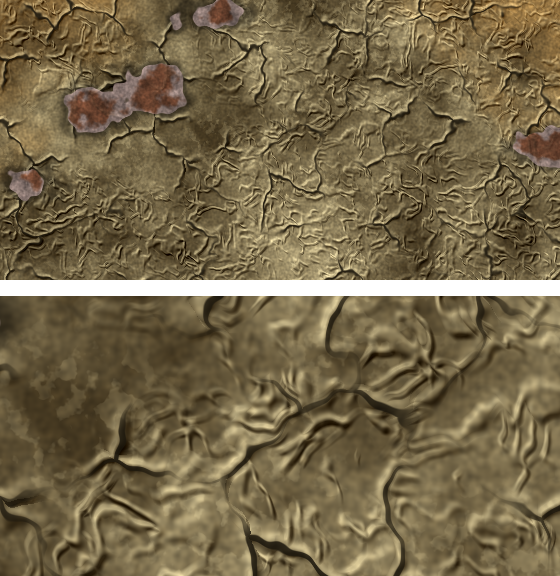
Top, the full canvas; bottom, a detail of the centre.
Write a Shadertoy shader that draws this texture.

```glsl
// Cracked, wrinkled olive paint with ochre corners and flaked-off rust patches.
#define CRACK_SCALE 5.2
#define CRACK_WIDTH 0.0042
#define LIP_WIDTH 0.0095
#define WRINKLE_SCALE 19.0
#define RELIEF_GAIN 0.42
#define TONE_BASE 0.40
#define GRAIN 0.13
#define DARK vec3(0.26, 0.21, 0.12)
#define PALE vec3(0.67, 0.61, 0.45)
#define OCHRE vec3(0.66, 0.50, 0.27)
#define RUST vec3(0.43, 0.27, 0.19)
#define MAUVE vec3(0.60, 0.53, 0.51)

vec2 hash2(vec2 p) {
    vec3 h = fract(p.xyx * vec3(0.1031, 0.1030, 0.0973));
    h += dot(h, h.yzx + 33.33);
    return fract((h.xx + h.yz) * h.zy);
}

float corner(vec2 cell, vec2 f, vec2 o) {
    return dot(hash2(cell + o + 40.0) * 2.0 - 1.0, f - o);
}

// Gradient noise, roughly -0.7 to 0.7
float noise(vec2 p) {
    vec2 i = floor(p), f = p - i;
    vec2 u = f * f * f * (f * (f * 6.0 - 15.0) + 10.0);
    float low = mix(corner(i, f, vec2(0, 0)), corner(i, f, vec2(1, 0)), u.x);
    float high = mix(corner(i, f, vec2(0, 1)), corner(i, f, vec2(1, 1)), u.x);
    return mix(low, high, u.y);
}

float fbm(vec2 p) {
    float sum = 0.0, amp = 1.0;
    for (int i = 0; i < 4; i++) {
        sum += amp * noise(p);
        p = mat2(1.6, 1.2, -1.2, 1.6) * p + 7.3;
        amp *= 0.55;
    }
    return sum;
}

vec2 warp(vec2 p) {
    vec2 broad = vec2(noise(p * 6.0), noise(p * 6.0 + 31.0));
    vec2 ragged = vec2(noise(p * 17.0 + 5.0), noise(p * 17.0 + 57.0));
    vec2 jagged = vec2(noise(p * 41.0 + 15.0), noise(p * 41.0 + 77.0));
    return p + 0.08 * broad + 0.035 * ragged + 0.012 * jagged;
}

// Distance to the border between the two nearest Voronoi seeds
float crackDistance(vec2 p) {
    vec2 q = p * CRACK_SCALE, i = floor(q), a = vec2(9), b = vec2(9);
    for (int y = -1; y <= 1; y++)
    for (int x = -1; x <= 1; x++) {
        vec2 cell = i + vec2(x, y);
        vec2 r = cell + hash2(cell + 11.0) - q;
        if (dot(r, r) < dot(a, a)) { b = a; a = r; }
        else if (dot(r, r) < dot(b, b)) b = r;
    }
    return (dot(b, b) - dot(a, a)) / (2.0 * length(b - a) * CRACK_SCALE);
}

float crackOpening(vec2 p) {
    return smoothstep(-0.25, 0.2, noise(p * 4.5 + 3.0) + 0.5 * noise(p * 13.0 + 29.0));
}

// Short curled ridges that come and go
float wrinkles(vec2 p) {
    float zone = smoothstep(-0.32, 0.2, noise(p * 2.6 + 17.0) + 0.22 * (p.x - 0.8));
    float wide = 1.0 - smoothstep(0.0, 0.15, abs(noise(p * WRINKLE_SCALE)));
    float fine = 1.0 - smoothstep(0.0, 0.18, abs(noise(p * WRINKLE_SCALE * 1.6 + 9.0)));
    wide *= smoothstep(-0.08, 0.14, noise(p * 12.0 + 23.0));
    fine *= smoothstep(-0.08, 0.16, noise(p * 19.0 + 71.0));
    return zone * max(wide, 0.8 * fine);
}

float relief(vec2 p) {
    vec2 q = warp(p);
    float d = crackDistance(q) / LIP_WIDTH;
    return max(exp(-d * d) * crackOpening(p), 0.85 * wrinkles(q));
}

// Signed distance to a rising chain of flakes, plus one at the right edge
float flakeDistance(vec2 p) {
    float d = 9.0;
    for (int k = 0; k < 5; k++) {
        float i = float(k), last = step(3.5, i);
        vec2 centre = vec2(0.12 + 0.21 * i, 0.35 + 0.2 * i + 0.07 * sin(2.1 * i));
        centre += last * vec2(1.02, -0.74);
        float radius = 0.055 + 0.042 * sin(0.9 * i) + 0.06 * last;
        d = min(d, length((p - centre) * vec2(0.76, 1.25)) - radius);
    }
    return d + 0.08 * noise(p * 9.0 + 2.0) + 0.045 * noise(p * 23.0);
}

void mainImage(out vec4 fragColor, in vec2 fragCoord) {
    vec2 p = fragCoord / iResolution.y;
    float px = 1.0 / iResolution.y;
    float grain = noise(p * 105.0) + 0.7 * noise(p * 61.0 + 8.0);

    // Stained paint: broad blotches, mottling and one worn pale area
    vec2 worn = (p - vec2(1.0, 0.22)) * vec2(6.0, 3.6);
    float tone = TONE_BASE + 0.72 * fbm(p * 3.1 + 4.0) + 0.3 * fbm(p * 13.0);
    tone += 0.34 * exp(-dot(worn, worn)) + 0.07 * (p.x - 1.0);

    // Small flecks where the top coat has worn through
    float fleck = smoothstep(0.02, 0.22, fbm(p * 27.0 + 90.0));
    tone += 0.24 * fleck * smoothstep(-0.2, 0.25, noise(p * 3.5 + 60.0));
    vec3 col = mix(DARK, PALE, clamp(tone, 0.03, 1.0));
    float ochre = abs(p.x - 1.0) * 0.6 + p.y * 0.7 + 0.25 * fbm(p * 4.0 + 50.0);
    ochre = smoothstep(0.85, 1.2, ochre);
    col = mix(col, OCHRE * (0.66 + 0.6 * tone), 0.75 * ochre);

    // Bare flakes: rust core, broken mauve rim, dark surrounding stain
    float flake = flakeDistance(p);
    float bare = smoothstep(px, -px, flake);
    float rim = smoothstep(-0.045, -0.012, flake + 0.07 * fbm(p * 11.0 + 6.0));
    vec3 metal = mix(RUST, MAUVE, 0.9 * rim) * (0.9 + 0.5 * fbm(p * 20.0));
    col *= 1.0 - 0.42 * smoothstep(0.045, 0.0, flake);
    col = mix(col, metal, bare);

    // Raised lips and wrinkles lit from the upper left
    vec2 toLight = vec2(-0.0022, 0.0036);
    float height = relief(p);
    float slope = relief(p - toLight) - relief(p + toLight);
    float painted = 1.0 - 0.85 * bare;
    col = mix(col, PALE, 0.3 * height * painted);
    col += RELIEF_GAIN * clamp(slope, -0.7, 0.6) * painted * vec3(1.0, 0.97, 0.8);

    // Open cracks
    float opening = crackOpening(p);
    float halfWidth = CRACK_WIDTH * (0.35 + 0.65 * opening);
    float gap = smoothstep(halfWidth + px, halfWidth - px, crackDistance(warp(p + toLight)));
    col = mix(col, vec3(0.11, 0.09, 0.05), 0.85 * gap * opening * painted);

    col *= 1.0 + GRAIN * 2.0 * grain;
    fragColor = vec4(clamp(col, 0.0, 1.0), 1.0);
}
```
